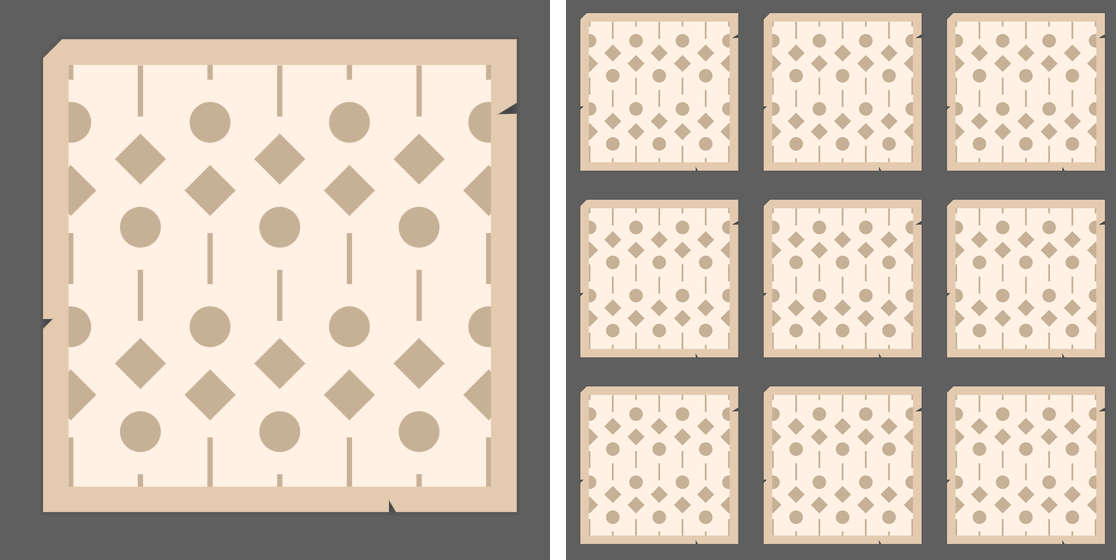
Left: one tile. Right: repeated 3 by 3.
Write a WebGL 2 fragment shader that draws this pattern.

```glsl
#version 300 es
precision highp float;
// Notched paper swatch of alternating circles, diamonds and bars on a dark ground.

uniform vec2 u_resolution;
out vec4 fragColor;

const float ASPECT = 502.0 / 512.0;      // design width when its height is 1

const vec3 GROUND = vec3(0.373);
const vec3 BORDER = vec3(0.896, 0.798, 0.692);
const vec3 CREAM  = vec3(1.000, 0.949, 0.898);
const vec3 TAN    = vec3(0.775, 0.690, 0.590);

const vec2  PERIOD      = vec2(0.2484, 0.3650);
const vec2  FIRST_LANE  = vec2(0.4987, 0.3509);   // centre of an upright diamond
const vec2  LANE_SHIFT  = vec2(0.1242, -0.0560);  // to the flipped lane beside it
const vec2  BAR_HALF    = vec2(0.0047, 0.0456);
const float DIAMOND     = 0.0456;
const float DISC        = 0.0364;
const float CORNER_CUT  = 0.0339;
const float SHADOW_SIZE = 0.010;
const float SHADOW      = 0.26;

float boxDistance(vec2 p, vec2 halfSize) {
    vec2 d = abs(p) - halfSize;
    return length(max(d, 0.0)) + min(max(d.x, d.y), 0.0);
}

float diamondDistance(vec2 p, float radius) {
    return (abs(p.x) + abs(p.y) - radius) * 0.70711;
}

// Signed distance to the line a-b, positive on its right
float edgeDistance(vec2 p, vec2 a, vec2 b) {
    vec2 e = normalize(b - a);
    return dot(p - a, vec2(e.y, -e.x));
}

// Corners run counterclockwise
float triangleDistance(vec2 p, vec2 a, vec2 b, vec2 c) {
    return max(edgeDistance(p, a, b), max(edgeDistance(p, b, c), edgeDistance(p, c, a)));
}

// Repeated stack of bar, diamond and disc; flip is -1 to turn it upside down
float laneDistance(vec2 p, vec2 origin, float flip) {
    vec2 q = mod(p - origin + 0.5 * PERIOD, PERIOD) - 0.5 * PERIOD;
    q.y *= flip;
    vec2 stepUp = vec2(0.0, PERIOD.y / 3.0);
    float bar = boxDistance(q - stepUp, BAR_HALF);
    float disc = length(q + stepUp) - DISC;
    return min(diamondDistance(q, DIAMOND), min(bar, disc));
}

// Square sheet with its upper left corner trimmed
float sheetDistance(vec2 p, vec2 centre, float halfSide) {
    vec2 q = p - centre;
    float trim = (q.y - q.x - 2.0 * halfSide + CORNER_CUT) * 0.70711;
    return max(boxDistance(q, vec2(halfSide)), trim);
}

// Tears in the right, left and lower edges
float notchDistance(vec2 p) {
    float right = triangleDistance(p, vec2(0.888, 0.796), vec2(0.9245, 0.797), vec2(0.9245, 0.8185));
    float left = triangleDistance(p, vec2(0.0938, 0.4303), vec2(0.0729, 0.4303), vec2(0.0729, 0.4089));
    float lower = triangleDistance(p, vec2(0.6934, 0.1068), vec2(0.6934, 0.082), vec2(0.7081, 0.082));
    return min(right, min(left, lower));
}

float coverage(float d, float pixel) {
    return 1.0 - smoothstep(-0.75 * pixel, 0.75 * pixel, d);
}

void main() {
    vec2 p = gl_FragCoord.xy / u_resolution * vec2(ASPECT, 1.0);
    float pixel = max(ASPECT / u_resolution.x, 1.0 / u_resolution.y);

    // Ground with a soft shadow around the sheet
    float sheet = sheetDistance(p, vec2(0.4990, 0.5078), 0.4222);
    float shade = 1.0 - smoothstep(-SHADOW_SIZE, SHADOW_SIZE, sheet);
    vec3 colour = GROUND * (1.0 - SHADOW * shade);

    // Border, cut by the notches
    colour = mix(colour, BORDER, coverage(max(sheet, -notchDistance(p)), pixel));

    // Cream panel holding the two kinds of lane
    float panel = boxDistance(p - vec2(0.4987, 0.5075), vec2(0.3765));
    float motif = min(laneDistance(p, FIRST_LANE, 1.0),
                      laneDistance(p, FIRST_LANE + LANE_SHIFT, -1.0));
    vec3 fabric = mix(CREAM, TAN, coverage(motif, pixel));
    colour = mix(colour, fabric, coverage(panel, pixel));

    fragColor = vec4(colour, 1.0);
}
```
